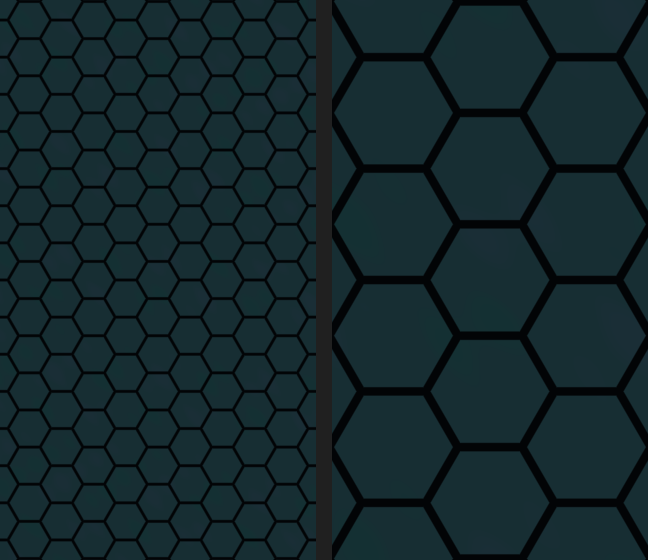
Left, the full canvas; right, a detail of the centre.
A Shadertoy shader for this pattern:

```glsl
// Dark teal honeycomb of flat-topped hexagons parted by near-black lines.

// Offset from the centre of the nearest hexagon; hexagons are 1 unit tall.
vec2 hexOffset(vec2 p) {
    vec2 cell = vec2(sqrt(3.0), 1.0);
    vec2 a = (fract(p / cell + 0.5) - 0.5) * cell;
    vec2 b = (fract(p / cell) - 0.5) * cell;
    return dot(a, a) < dot(b, b) ? a : b;
}

// Distance from a point inside a hexagon to its nearest side.
float sideDistance(vec2 q) {
    q = abs(q);
    return 0.5 - max(q.y, dot(q, vec2(0.5 * sqrt(3.0), 0.5)));
}

// Faint layered waves, roughly -1 to 1.
float softWaves(vec2 p) {
    return 0.5 * sin(2.3 * p.x + 1.7 * sin(1.9 * p.y))
         + 0.3 * sin(4.1 * p.y - 2.0 * p.x)
         + 0.2 * sin(9.0 * p.x + 7.0 * p.y);
}

void mainImage(out vec4 fragColor, in vec2 fragCoord) {
    // Fifteen hexagons fit the height, with one centred on the canvas.
    float scale = 15.08 / iResolution.y;
    vec2 p = (fragCoord - 0.5 * iResolution.xy) * scale;

    // Nearly flat fill with slight drifts of hue.
    float wave = softWaves(p);
    vec3 fill = vec3(0.09, 0.18, 0.20);
    fill = mix(fill, vec3(0.10, 0.18, 0.21), smoothstep(0.4, 0.8, wave));
    fill = mix(fill, vec3(0.08, 0.19, 0.20), smoothstep(0.4, 0.8, -wave));

    // Lines shared by neighbouring hexagons.
    float d = sideDistance(hexOffset(p));
    float inside = smoothstep(-0.9 * scale, 0.9 * scale, d - 0.038);
    fragColor = vec4(mix(vec3(0.008, 0.016, 0.024), fill, inside), 1.0);
}
```
